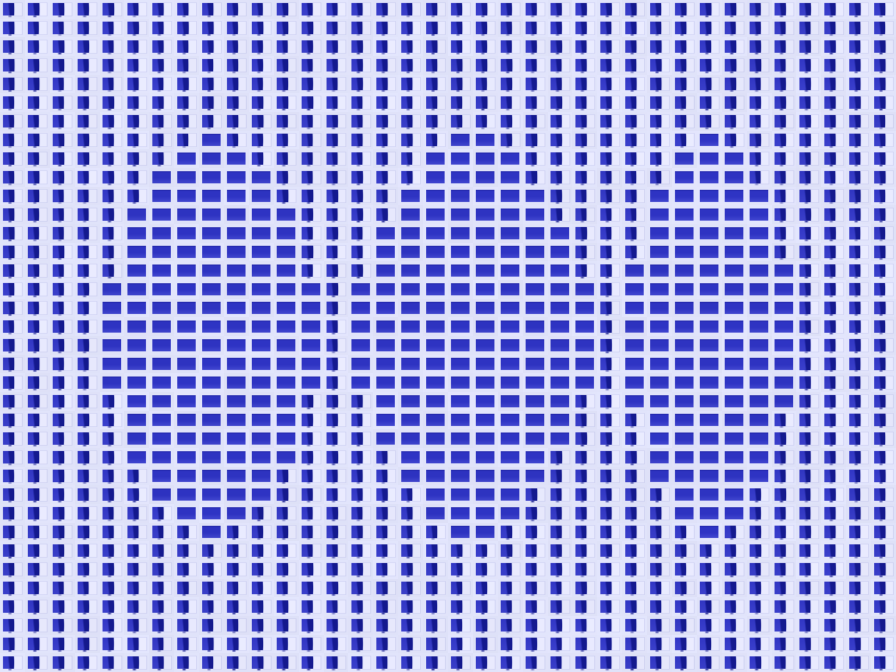
Write a WebGL 2 fragment shader that draws this pattern.

```glsl
#version 300 es
precision highp float;

#define REPEATS vec2(36.0, 36.0)
#define OPENING vec4(0.12, 0.18, 0.865, 0.83)
#define FLAP_EDGE 0.575
#define FLAP_END 0.91
#define ROUNDNESS 1.5
#define WEAR 0.025

uniform vec2 u_resolution;
out vec4 fragColor;

const vec3 FRAME = vec3(0.88, 0.89, 0.98);
const vec3 PAPER = vec3(0.91, 0.915, 0.995);
const vec3 CREASE = vec3(0.77, 0.78, 0.93);
const vec3 BLUE = vec3(0.18, 0.20, 0.76);
const vec3 LIT_BLUE = vec3(0.24, 0.26, 0.80);
const vec3 DARK_BLUE = vec3(0.08, 0.10, 0.56);

float hash(vec2 p) {
  vec3 h = fract(vec3(p.xyx) * 0.1031);
  h += dot(h, h.yzx + 33.33);
  return fract((h.x + h.y) * h.z);
}

// Smoothed coverage of the box (left, bottom, right, top)
float box(vec2 p, vec4 b, vec2 soft) {
  vec2 low = clamp((p - b.xy) / soft + 0.5, 0.0, 1.0);
  vec2 high = clamp((b.zw - p) / soft + 0.5, 0.0, 1.0);
  return low.x * low.y * high.x * high.y;
}

// Three solid lozenges of fully open cells, as centre and half width
bool isFullyOpen(vec2 cell) {
  vec2 lozenges[3] = vec2[3](vec2(8.5, 4.5), vec2(19.0, 5.0), vec2(28.5, 3.5));
  vec2 p = cell + 0.5;
  for (int i = 0; i < 3; i++) {
    vec2 d = abs(p - vec2(lozenges[i].x, 18.0)) / vec2(lozenges[i].y, 11.0);
    if (pow(d.x, ROUNDNESS) + pow(d.y, ROUNDNESS) < 1.0) return true;
  }
  return false;
}

// Plain recess, shaded under its upper rim
vec3 openCell(vec2 p, vec2 soft) {
  vec3 inside = mix(LIT_BLUE, BLUE, smoothstep(0.2, 0.5, p.y));
  inside = mix(inside, DARK_BLUE, 0.4 * smoothstep(0.72, 0.83, p.y));
  return mix(FRAME, inside, box(p, OPENING, soft));
}

// Recess half covered by a folded flap that throws a shadow
vec3 flapCell(vec2 p, vec2 soft, float seed) {
  float bow = 0.06 * (p.y - 0.5) * (p.y - 0.5);
  float edge = FLAP_EDGE + WEAR * (seed - 0.5) - bow;
  vec4 flap = vec4(edge, 0.13, FLAP_END, 0.87);
  vec3 color = mix(FRAME, CREASE, 0.7 * box(p, flap, soft));
  color = mix(color, PAPER, box(p, flap + vec4(0.03, 0.03, -0.03, -0.03), soft));

  vec4 recess = vec4(OPENING.x, OPENING.y - 0.01, edge, OPENING.w + 0.01);
  float shade = smoothstep(0.31, 0.41, p.x + 0.08 * (p.y - 0.5));
  vec3 inside = mix(mix(LIT_BLUE, BLUE, p.y), DARK_BLUE, shade);
  color = mix(color, inside, box(p, recess, soft));

  // Small tail of shadow below the fold
  float tail = box(p, vec4(0.34, 0.09, 0.46, 0.18), soft + 0.03);
  return mix(color, DARK_BLUE, (0.45 + 0.4 * seed) * tail);
}

void main() {
  vec2 grid = gl_FragCoord.xy / u_resolution * REPEATS;
  vec2 cell = mod(floor(grid), REPEATS);
  vec2 p = fract(grid);
  vec2 soft = max(1.2 * REPEATS / u_resolution, vec2(0.02));
  float seed = hash(cell + 1.0);

  vec3 color = isFullyOpen(cell) ? openCell(p, soft) : flapCell(p, soft, seed);
  color *= 1.0 + WEAR * (hash(cell + 71.0) - 0.5);
  fragColor = vec4(color, 1.0);
}
```
